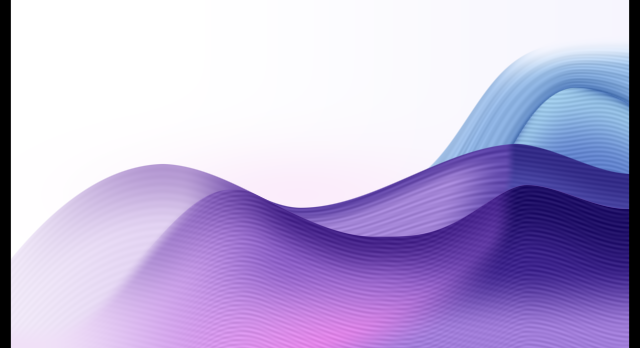
A Shadertoy shader for this background:

```glsl
// Translucent silk waves: lilac, indigo and blue sheets over a white backdrop.
// Each sheet is the area below a ridge curve, shaded by depth under that ridge,
// with fine strands drawn as sine lines that follow the folds.

// Smooth step that also accepts descending limits
float ease(float a, float b, float x) {
    float t = clamp((x - a) / (b - a), 0.0, 1.0);
    return t * t * (3.0 - 2.0 * t);
}

float square(float x) { return x * x; }

// Smooth coverage of the region where d > 0
float cover(float d) { return smoothstep(-0.7, 0.7, d / max(fwidth(d), 1e-5)); }

// Soft lines in -1..1 that fade out when too fine to resolve
float strands(float phase) {
    return sin(phase) * (1.0 - smoothstep(1.8, 3.1, fwidth(phase)));
}

// Front ridge: left hill, central valley, right crest
float frontRidge(float x) {
    float hill = 0.529 - 4.64 * square(max(0.26 - x, 0.0));
    float climb = pow(clamp((x - 0.60) / 0.225, 0.0001, 1.0), 1.5);
    return hill - 0.209 * ease(0.25, 0.585, x) + 0.149 * ease(0.0, 1.0, climb)
         - 0.069 * ease(0.82, 0.98, x);
}

float middleRidge(float x) {
    return 0.50 - 0.097 * ease(0.30, 0.47, x) + 0.184 * ease(0.47, 0.815, x)
         - 0.087 * ease(0.80, 0.99, x);
}

float blueRidge(float x) { return 0.43 + 0.46 / (1.0 + exp(24.0 * (0.73 - x))); }

// Arch of the blue inner face
float archRidge(float x) {
    float s = max(x - 0.9, -0.25);
    return 0.748 - (s < 0.0 ? 17.0 : 7.0) * s * s;
}

// Inner ridge that rises out of the left hill and joins the front ridge
float innerRidge(float x) {
    float rise = 0.06 + 0.395 * ease(0.08, 0.36, x) - 0.02 * ease(0.36, 0.43, x);
    return mix(rise, frontRidge(x), ease(0.36, 0.43, x));
}

vec3 backdrop(vec2 p) {
    vec3 c = mix(vec3(1.0), vec3(0.965, 0.96, 0.995), ease(0.2, 1.1, p.x));
    vec2 g = (p - vec2(0.46, 0.44)) * vec2(4.0, 7.0);
    return mix(c, vec3(0.98, 0.91, 0.98), 0.8 * exp(-dot(g, g)));
}

// Pale blue veil with a darker sweep hugging the arch
vec3 blueVeil(vec2 p, float depth) {
    float gap = max(p.y - archRidge(p.x), 0.0);
    float inside = max(depth, 0.0);
    vec3 c = mix(vec3(0.80, 0.89, 0.97), vec3(0.58, 0.73, 0.90), ease(0.0, 0.12, depth));
    c = mix(c, vec3(0.53, 0.67, 0.87), 0.6 * ease(0.87, 0.76, p.x));
    c = mix(c, vec3(0.20, 0.37, 0.65), 0.75 * exp(-gap * 28.0));
    float fan = inside / (inside + gap + 0.03);
    return c + 0.035 * strands(fan * 120.0) * ease(0.0, 0.08, depth)
             + 0.025 * strands(fan * 43.0 + p.x * 14.0);
}

vec3 blueFace(vec2 p, float depth) {
    float inside = max(depth, 0.0);
    vec3 c = mix(vec3(0.62, 0.79, 0.91), vec3(0.38, 0.51, 0.80), ease(0.0, 0.22, inside));
    c = mix(c, vec3(0.20, 0.36, 0.66), 0.8 * exp(-inside * 60.0) * ease(0.87, 0.94, p.x));
    c = mix(c, vec3(0.24, 0.36, 0.68), 0.6 * exp(-inside * 45.0) * ease(0.86, 0.80, p.x));
    float wave = p.y + 2.0 * square(p.x - 0.88) + 0.010 * sin(p.x * 38.0);
    return c + 0.035 * strands(wave * 500.0);
}

// Sheet between the middle and front ridges, darkest past the fold
vec3 middleSheet(vec2 p, float depth) {
    float fold = 0.797 - 0.9 * square(max(0.53 - p.y, 0.0));
    vec3 c = mix(vec3(0.36, 0.25, 0.64), vec3(0.64, 0.52, 0.84), ease(0.0, 0.07, depth));
    c = mix(c, vec3(0.34, 0.25, 0.65), 0.85 * ease(fold - 0.10, fold, p.x));
    float sweep = depth * (1.0 + 2.0 * (0.8 - p.x));
    c += 0.03 * strands(260.0 * sweep + 25.0 * p.x) + 0.02 * strands(410.0 * sweep - 20.0 * p.x);
    vec3 shade = mix(vec3(0.20, 0.17, 0.53), vec3(0.31, 0.30, 0.67), ease(0.02, 0.14, depth));
    shade += 0.02 * strands(480.0 * (p.y + 0.25 * p.x));
    return mix(c, shade, ease(fold - 0.008, fold + 0.010, p.x));
}

vec3 leftVeil(vec2 p, float depth) {
    vec3 c = mix(vec3(0.70, 0.59, 0.82), vec3(0.89, 0.83, 0.95), ease(0.0, 0.20, depth));
    c = mix(vec3(0.94, 0.91, 0.97), c, ease(0.0, 0.26, p.x));
    c = mix(c, vec3(0.42, 0.28, 0.66), ease(0.28, 0.41, p.x));
    return c + 0.008 * strands(300.0 * depth);
}

// Main body: indigo under the ridge, violet below, orchid glow at the base
vec3 frontBody(vec2 p, float depth) {
    vec3 c = mix(vec3(0.26, 0.13, 0.53), vec3(0.53, 0.36, 0.77), ease(0.0, 0.15, depth));
    vec3 leftTone = mix(vec3(0.56, 0.41, 0.76), vec3(0.75, 0.58, 0.89), ease(0.0, 0.22, depth));
    c = mix(leftTone, c, ease(0.28, 0.47, p.x));
    c = mix(c, vec3(0.80, 0.62, 0.92), ease(0.27, 0.0, p.y) * ease(0.90, 0.40, p.x));
    vec2 g = (p - vec2(0.57, -0.03)) * vec2(4.5, 6.5);
    c = mix(c, vec3(0.93, 0.49, 0.91), 0.85 * exp(-dot(g, g)));
    c = mix(c, vec3(0.94, 0.88, 0.97), ease(0.34, 0.06, p.x));

    // Deep right face, bounded by a fold curling to the left
    float fold = 0.79 - 1.5 * square(max(0.39 - p.y, 0.0));
    float blur = 0.02 + 0.25 * max(0.30 - p.y, 0.0);
    float face = ease(fold - blur, fold + blur, p.x);
    vec3 indigo = mix(vec3(0.12, 0.06, 0.40), vec3(0.24, 0.14, 0.55), ease(0.04, 0.24, depth));
    indigo = mix(indigo, vec3(0.63, 0.49, 0.85), ease(0.24, 0.04, p.y));
    c = mix(c, vec3(0.30, 0.16, 0.58), 0.65 * ease(fold - 0.15, fold, p.x) * ease(0.14, 0.28, p.y));
    c = mix(c, indigo, face);

    // Crossing strand families
    float flow = depth + 0.012 * sin(p.x * 17.0) + 0.08 * p.x;
    float grain = strands(500.0 * flow) + 0.5 * strands(380.0 * p.y + 160.0 * p.x);
    return c + 0.028 * grain * ease(0.08, 0.32, p.x);
}

void mainImage(out vec4 fragColor, in vec2 fragCoord) {
    vec2 p = fragCoord / iResolution.xy;
    float blueDepth = blueRidge(p.x) - p.y;
    float archDepth = archRidge(p.x) - p.y;
    float middleDepth = middleRidge(p.x) - p.y;
    float frontDepth = frontRidge(p.x) - p.y;
    float innerDepth = innerRidge(p.x) - p.y;

    // Sheets from back to front
    vec3 color = backdrop(p);
    float veil = mix(cover(blueDepth), ease(-0.01, 0.08, blueDepth), ease(0.76, 0.86, p.x));
    color = mix(color, blueVeil(p, blueDepth), veil * ease(0.62, 0.69, p.x));
    color = mix(color, blueFace(p, archDepth), cover(archDepth));
    color = mix(color, middleSheet(p, middleDepth), cover(middleDepth) * ease(0.28, 0.32, p.x));
    color = mix(color, leftVeil(p, frontDepth), cover(frontDepth));
    float body = mix(ease(-0.02, 0.05, innerDepth), cover(innerDepth), ease(0.20, 0.36, p.x));
    color = mix(color, frontBody(p, max(innerDepth, 0.0)), body * cover(frontDepth));

    // Black side margins
    color *= cover(0.483 - abs(p.x - 0.5));
    fragColor = vec4(clamp(color, 0.0, 1.0), 1.0);
}
```
